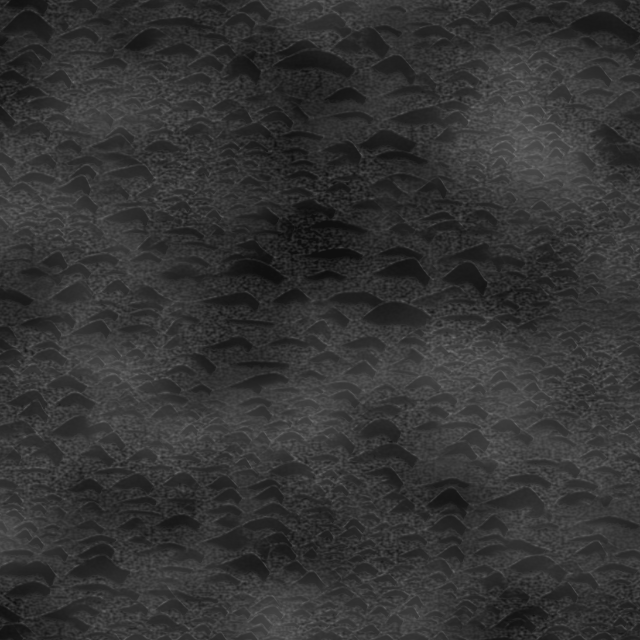
Give the GLSL for this texture, as a WebGL 2 fragment shader.

```glsl
#version 300 es
precision highp float;
// Dark misty sea: rows of leaning wave bodies with fine pale crests over speckled foam.

uniform vec2 u_resolution;
out vec4 fragColor;

// Integer hash of a lattice cell, 0 to 1
float hash(vec2 cell) {
  uvec2 k = uvec2(ivec2(cell)) * uvec2(1597u, 3571u);
  uint h = (k.x ^ (k.y * 2671u)) * 74093u;
  h = (h ^ (h >> 15)) * 91573u;
  h = (h ^ (h >> 13)) * 51787u;
  return float((h ^ (h >> 16)) & 65535u) / 65535.0;
}

float cornerSlope(vec2 cell, vec2 offset) {
  float angle = 6.2832 * hash(cell);
  return dot(vec2(cos(angle), sin(angle)), offset);
}

// Gradient noise, about -0.7 to 0.7
float gradientNoise(vec2 p) {
  vec2 cell = floor(p), f = p - cell;
  vec2 w = f * f * f * (f * (f * 6.0 - 15.0) + 10.0);
  vec2 e = vec2(1.0, 0.0);
  float low = mix(cornerSlope(cell, f), cornerSlope(cell + e.xy, f - e.xy), w.x);
  float high = mix(cornerSlope(cell + e.yx, f - e.yx), cornerSlope(cell + e.xx, f - e.xx), w.x);
  return mix(low, high, w.y);
}

float cloudNoise(vec2 p) {
  return gradientNoise(p) + 0.5 * gradientNoise(p * 2.3 + 17.0) + 0.25 * gradientNoise(p * 5.1 + 43.0);
}

// Overlapping wave rows, painted far to near: x = dark body, y = crest line
vec2 waveRows(vec2 p, vec2 size, float seed, float speckle, float pixel) {
  vec2 q = p / size;
  float soft = pixel / size.y;
  float lineWidth = 0.0011 / size.y + 0.5 * soft;
  float body = 0.0, crestLine = 0.0;
  for (int i = 2; i >= -2; i--) {
    float row = floor(q.y) + float(i);
    float rowSeed = row + seed;
    float x = q.x + 23.0 * hash(vec2(rowSeed, 5.0))
            + 0.45 * gradientNoise(vec2(q.x * 0.8, rowSeed * 7.37));
    float u = fract(x);
    float scale = mix(0.2, 1.0, hash(vec2(floor(x), rowSeed)));

    // Slow rise on the left, steep fall on the right
    float hump = smoothstep(0.0, 0.62, u) * (1.0 - smoothstep(0.62, 1.0, u));
    float sway = 0.6 * gradientNoise(vec2(x * 0.55, rowSeed * 3.71));
    float depth = row + sway + scale * hump - q.y;
    float thickness = scale * smoothstep(0.05, 0.5, u) * (1.0 - smoothstep(0.82, 0.96, u));
    thickness += 0.16 * speckle * smoothstep(0.0, 0.2, thickness);

    float below = smoothstep(-soft, soft, depth);
    float inside = (1.0 - smoothstep(-0.12, 0.08, depth - thickness)) * smoothstep(0.02, 0.2, thickness);
    float stroke = 1.0 - smoothstep(0.3 * lineWidth, 1.6 * lineWidth, abs(depth));
    float strength = mix(0.3, 1.0, scale) * smoothstep(0.0, 0.35, u + 0.12);
    body = mix(body, inside, below);
    crestLine = max(crestLine * (1.0 - below), stroke * strength);
  }
  return vec2(body, crestLine);
}

void main() {
  vec2 p = gl_FragCoord.xy / u_resolution.y;
  float pixel = 1.0 / u_resolution.y;

  // Foam speckle, slightly stretched sideways
  float speckle = gradientNoise(p * vec2(187.0, 247.0)) + 0.7 * gradientNoise(p * vec2(91.0, 143.0) + 61.0);

  // Broad mist and the drift between small and large waves
  float mist = cloudNoise(p * vec2(2.6, 3.7) + vec2(3.3, 8.1));
  float drift = cloudNoise(p * vec2(3.1, 4.3) + vec2(31.7, 12.4));
  float sizeLevel = clamp(1.1 + 2.8 * drift - 0.9 * mist, 0.0, 2.0);

  // Three wave sizes, each shown where the drift selects it
  vec2 warped = p + 0.006 * vec2(gradientNoise(p * 19.0), gradientNoise(p * 23.0 + 9.0));
  vec2 waves = vec2(0.0);
  float total = 0.0;
  for (int i = 0; i < 3; i++) {
    float level = float(i);
    float weight = smoothstep(0.25, 0.75, 1.0 - abs(sizeLevel - level));
    vec2 size = vec2(0.043, 0.0135) * pow(1.62, level);
    waves += weight * waveRows(warped, size, 211.0 * level, speckle, pixel);
    total += weight;
  }
  waves /= max(total, 0.001);

  // Shading
  float tone = 0.208 + 0.15 * mist - 0.012 * (sizeLevel - 1.0);
  float roughness = clamp(0.85 + 0.9 * gradientNoise(p * 9.0 + 77.0), 0.45, 1.2);
  float foam = 0.012 + 0.115 * speckle * roughness;
  float shade = tone + foam * (1.0 - 0.88 * waves.x);
  shade -= waves.x * (0.036 + 0.012 * sizeLevel);
  shade += waves.y * (0.06 + 0.05 * speckle);
  fragColor = vec4(vec3(clamp(shade, 0.06, 0.5)), 1.0);
}
```
